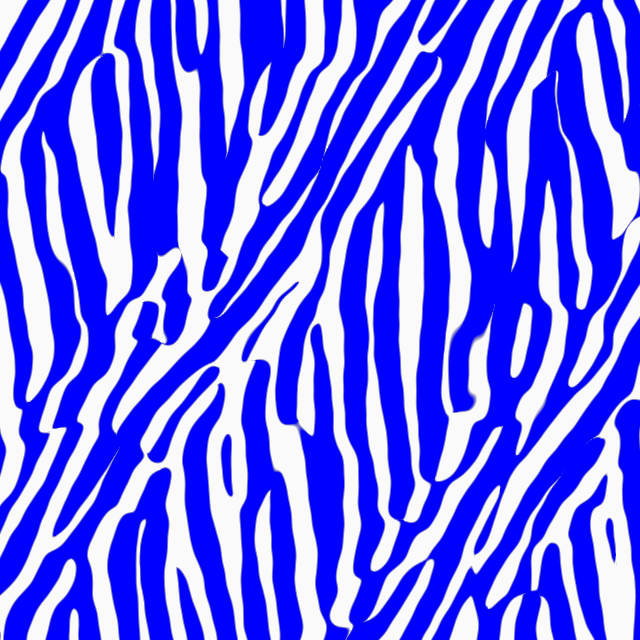
Write a Shadertoy shader that draws this pattern.

```glsl
const vec3 BLUE = vec3(0.0, 0.0, 1.0);
const vec3 WHITE = vec3(0.98);
const float EDGE_SHADE = 0.17;        // loss of blue along the outlines
const float EDGE_WIDTH = 0.003;       // outline softness, canvas units
const float MIN_SLOPE = 16.0;         // keeps stripe crests smooth

const float UPRIGHT_ANGLE = 1.68;     // stripe directions, radians
const float DIAGONAL_ANGLE = 0.96;
const float ANGLE_WOBBLE = 0.4;
const float UPRIGHT_FREQ = 16.5;      // stripes per canvas
const float DIAGONAL_FREQ = 21.0;

const vec2 BAND_NORMAL = vec2(0.76, -0.65);
const float BAND_PERIOD = 0.53;
const float BAND_OFFSET = -0.077;

const float CELL = 0.13;              // spacing of the wavelet grid
const int WAVELETS = 4;               // wavelets per cell
const vec2 SPREAD = vec2(0.038, 0.125); // wavelet size across, along
const float TAPER = 0.15;             // how far weak waves thin out
const float BLUE_BIAS = 0.07;
const float WIDTH_VARIATION = 0.15;   // broad changes of stripe width
const float STRIPE_VARIATION = 0.15;  // changes from stripe to stripe
const float TAU = 6.28319;

// Integer hash: three values in 0..1
vec3 hash3(ivec3 cell) {
    uvec3 v = uvec3(cell) * 1664525u + 1013904223u;
    v.x += v.y * v.z; v.y += v.z * v.x; v.z += v.x * v.y;
    v ^= v >> 16u;
    v.x += v.y * v.z; v.y += v.z * v.x; v.z += v.x * v.y;
    return vec3(v >> 8u) / 16777216.0;
}

float cornerSlope(ivec2 corner, vec2 offset) {
    float a = TAU * hash3(ivec3(corner, 91)).x;
    return dot(vec2(cos(a), sin(a)), offset);
}

float gradientNoise(vec2 p) {
    ivec2 i = ivec2(floor(p));
    vec2 f = fract(p);
    vec2 u = f * f * f * (f * (f * 6.0 - 15.0) + 10.0);
    float low = mix(cornerSlope(i, f),
                    cornerSlope(i + ivec2(1, 0), f - vec2(1, 0)), u.x);
    float high = mix(cornerSlope(i + ivec2(0, 1), f - vec2(0, 1)),
                     cornerSlope(i + ivec2(1, 1), f - vec2(1, 1)), u.x);
    return mix(low, high, u.y);
}

// Stripe angle and frequency: upright areas between diagonal bands
vec2 stripeFlow(vec2 p) {
    float n = gradientNoise(p * 4.0 + 7.3);
    float band = cos(TAU * (dot(p, BAND_NORMAL) - BAND_OFFSET) / BAND_PERIOD);
    float diagonal = smoothstep(-0.25, 0.75, band + 0.8 * n);
    return mix(vec2(UPRIGHT_ANGLE, UPRIGHT_FREQ),
               vec2(DIAGONAL_ANGLE, DIAGONAL_FREQ), diagonal)
           + vec2(ANGLE_WOBBLE * n, 0.0);
}

// Sum of oriented wavelets: xy is the stripe wave,
// z a wave of half the frequency that swells and pinches stripes
vec3 waveSum(vec2 p) {
    ivec2 home = ivec2(floor(p / CELL));
    float reach = 2.0 * CELL;
    vec3 sum = vec3(0.0);
    for (int y = -2; y <= 2; y++)
    for (int x = -2; x <= 2; x++)
    for (int k = 0; k < WAVELETS; k++) {
        ivec2 cell = home + ivec2(x, y);
        vec3 rnd = hash3(ivec3(cell, k));
        vec2 center = (vec2(cell) + rnd.xy) * CELL;
        vec2 d = p - center;
        float window = 1.0 - dot(d, d) / (reach * reach);
        if (window <= 0.0) continue;

        vec2 flow = stripeFlow(center);
        vec2 along = vec2(cos(flow.x), sin(flow.x));
        vec2 q = vec2(dot(d, vec2(along.y, -along.x)), dot(d, along));
        vec2 scaled = q / SPREAD;
        float weight = window * window * exp(-0.5 * dot(scaled, scaled));
        float turns = flow.y * q.x;
        float phase = TAU * (turns + rnd.z);
        float halfPhase = TAU * (0.5 * turns + fract(rnd.z * 37.0));
        sum += weight * vec3(cos(phase), sin(phase), cos(halfPhase));
    }
    return sum;
}

// Positive inside blue stripes; a linear profile gives pointed ends
float stripeField(vec2 p) {
    vec3 wave = waveSum(p);
    float strength = length(wave.xy) + 0.0001;
    float profile = 0.5 - acos(clamp(wave.x / strength, -1.0, 1.0)) * 2.0 / TAU;
    float width = BLUE_BIAS + STRIPE_VARIATION * wave.z
                + WIDTH_VARIATION * gradientNoise(p * 7.0 + 31.7);
    return profile * strength / (strength + TAPER) + width;
}

void mainImage(out vec4 fragColor, in vec2 fragCoord) {
    vec2 p = fragCoord / iResolution.y;

    // Hand-drawn wobble of the outlines
    vec2 wobble = vec2(gradientNoise(p * 26.0), gradientNoise(p * 26.0 + 53.1));
    float field = stripeField(p + 0.003 * wobble);

    // Approximate distance to the outline in canvas units
    float slope = length(vec2(dFdx(field), dFdy(field))) * iResolution.y;
    float dist = field / max(slope, MIN_SLOPE);
    float soft = max(EDGE_WIDTH, 1.5 / iResolution.y);
    float ink = clamp(0.5 + dist / soft, 0.0, 1.0);

    vec3 color = mix(WHITE, BLUE, ink);
    color.b -= EDGE_SHADE * 4.0 * ink * (1.0 - ink);
    fragColor = vec4(color, 1.0);
}
```
